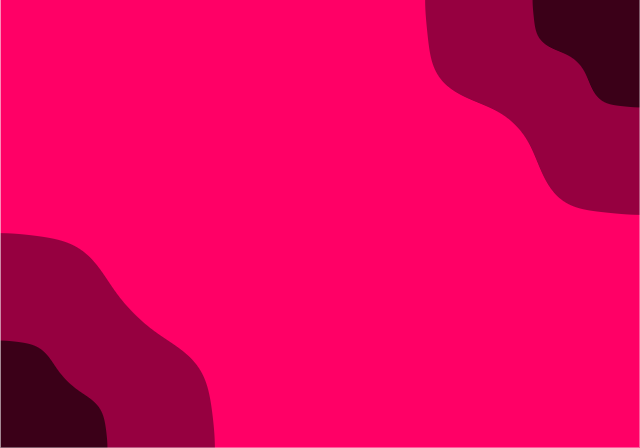
Write a WebGL 2 fragment shader that draws this background.

```glsl
#version 300 es
precision highp float;
// Flat pink field with two nested wavy blobs in opposite corners.
// Each blob is a polar curve around its corner: a quarter circle
// dented along the diagonal by a short cosine series. A pale hairline trims it.

#define BLOB_RADIUS 0.4796
#define DENT_LOWER_LEFT 0.0558
#define DENT_UPPER_RIGHT 0.0855
#define CORE_SCALE 0.5
#define SHOULDER 0.23
#define RIPPLE 0.03
#define TRIM_LEFT 0.0012
#define TRIM_OTHER 0.0008
#define PINK vec3(1.0, 0.0, 0.4)
#define WINE vec3(0.588, 0.0, 0.251)
#define DARK vec3(0.23, 0.0, 0.095)
#define PALE vec3(1.0)

uniform vec2 u_resolution;
out vec4 fragColor;

// Edge radius at an angle: full at the sides, reduced by dent at 45 degrees.
float blobRadius(float angle, float dent) {
    float wave = 0.5 * cos(4.0 * angle) - SHOULDER * cos(8.0 * angle)
               + RIPPLE * cos(16.0 * angle);
    return BLOB_RADIUS + dent * (wave - 0.5 + SHOULDER - RIPPLE);
}

// Smooth coverage of everything nearer than the given limit.
float coverage(float dist, float limit, float pixel) {
    return clamp(0.5 + (limit - dist) / pixel, 0.0, 1.0);
}

// Lays one blob and its darker core over the colour below.
vec3 paintBlob(vec3 below, vec2 fromCorner, float dent, float pixel) {
    float dist = length(fromCorner);
    float radius = blobRadius(atan(fromCorner.y, fromCorner.x), dent);
    vec3 color = mix(below, WINE, coverage(dist, radius, pixel));
    return mix(color, DARK, coverage(dist, radius * CORE_SCALE, pixel));
}

void main() {
    // Canvas height is one unit.
    float pixel = 1.0 / u_resolution.y;
    vec2 p = gl_FragCoord.xy * pixel;
    vec2 upperRight = u_resolution * pixel;

    vec3 color = paintBlob(PINK, p, DENT_LOWER_LEFT, pixel);
    color = paintBlob(color, upperRight - p, DENT_UPPER_RIGHT, pixel);

    // Faint hairline along the left, right and bottom sides.
    float other = coverage(min(upperRight.x - p.x, p.y), TRIM_OTHER, pixel);
    float trim = max(coverage(p.x, TRIM_LEFT, pixel), other);
    fragColor = vec4(mix(color, PALE, trim), 1.0);
}
```
